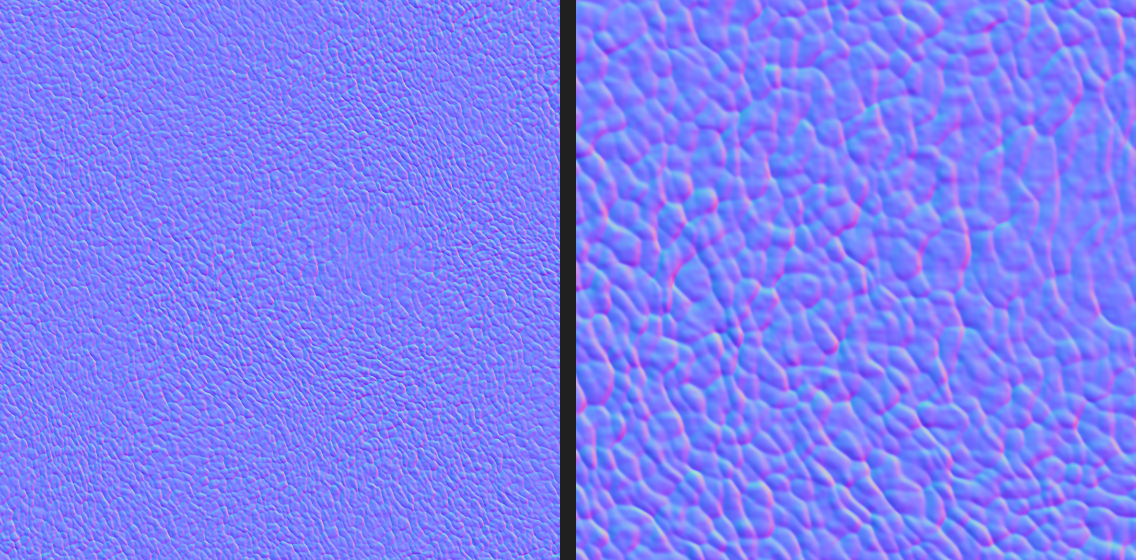
Left: the whole. Right: its middle third, enlarged.
This texture map is drawn by a WebGL 2 fragment shader. Its source:

```glsl
#version 300 es
precision highp float;
// Tangent-space normal map of fine leather: small tilted grains and slanted creases.

uniform vec2 u_resolution;
out vec4 fragColor;

const vec2 GRAIN_COUNT = vec2(114.0, 88.0);   // grains across and along the slant
const vec2 CREASE_COUNT = vec2(105.0, 42.0);  // longer wrinkles, same axes
const float PORE_COUNT = 210.0;               // finest roughness
const float SLANT = 0.45;                     // lean of the grain, radians
const float WARP_SCALE = 4.5;                 // slow drift of the grain direction
const float WARP_AMOUNT = 0.055;
const float WOBBLE_SCALE = 48.0;              // irregular grain outlines
const float WOBBLE_AMOUNT = 0.007;
const float GRAIN_SHARPNESS = 5.5;
const vec2 GRAIN_TILT = vec2(0.12, 0.025);    // each grain rises toward one side
const float GRAIN_DOME = 0.26;
const float GRAIN_STEP = 0.22;                // height differences between grains
const float CREASE_DEPTH = 0.055;
const float PORE_DEPTH = 0.08;
const float RELIEF_SCALE = 110.0;             // canvas widths to height units
const float SAMPLE_STEP = 0.0022;

vec3 hash3(vec2 p) {
    vec3 q = fract(p.xyx * vec3(0.1031, 0.1030, 0.0973));
    q += dot(q, q.yxz + 33.33);
    return fract((q.xxy + q.yzz) * q.zyx);
}

// Two independent channels of smooth noise
vec2 valueNoise(vec2 p) {
    vec2 cell = floor(p);
    vec2 f = fract(p);
    f = f * f * f * (f * (f * 6.0 - 15.0) + 10.0);
    vec2 low = mix(hash3(cell).xy, hash3(cell + vec2(1, 0)).xy, f.x);
    vec2 high = mix(hash3(cell + vec2(0, 1)).xy, hash3(cell + vec2(1, 1)).xy, f.x);
    return mix(low, high, f.y);
}

// Soft Voronoi blend of tilted, domed grains
float grainHeight(vec2 p) {
    vec2 cell = floor(p);
    float heightSum = 0.0;
    float weightSum = 0.0;
    for (int y = -1; y <= 1; y++) {
        for (int x = -1; x <= 1; x++) {
            vec2 neighbour = cell + vec2(x, y);
            vec3 rnd = hash3(neighbour + 71.0);
            vec2 offset = p - neighbour - 0.05 - 0.9 * rnd.xy;
            float dist2 = dot(offset, offset);
            float weight = exp(-GRAIN_SHARPNESS * dist2);
            float height = dot(offset, GRAIN_TILT) - GRAIN_DOME * dist2
                         + GRAIN_STEP * (rnd.z - 0.5);
            heightSum += weight * height;
            weightSum += weight;
        }
    }
    return heightSum / weightSum;
}

float leatherHeight(vec2 p) {
    // Bend the grain slowly over the hide, and wobble it locally
    vec2 bent = p + WARP_AMOUNT * (valueNoise(p * WARP_SCALE + 13.0) - 0.5)
                  + WOBBLE_AMOUNT * (valueNoise(p * WOBBLE_SCALE + 29.0) - 0.5);

    // Axes across and along the slanted grain
    vec2 across = vec2(cos(SLANT), sin(SLANT));
    vec2 along = vec2(sin(SLANT), -cos(SLANT));
    vec2 q = vec2(dot(bent, across), dot(bent, along)) + 3.0;

    float crease = valueNoise(q * CREASE_COUNT).x;
    float pores = valueNoise(p * PORE_COUNT + 19.0).x;
    return grainHeight(q * GRAIN_COUNT) + CREASE_DEPTH * crease + PORE_DEPTH * pores;
}

void main() {
    vec2 uv = gl_FragCoord.xy / min(u_resolution.x, u_resolution.y);

    // Slope by central differences
    vec2 h = vec2(0.5 * SAMPLE_STEP, 0.0);
    vec2 slope = vec2(leatherHeight(uv + h.xy) - leatherHeight(uv - h.xy),
                      leatherHeight(uv + h.yx) - leatherHeight(uv - h.yx));
    slope /= SAMPLE_STEP * RELIEF_SCALE;

    // Smoother and rougher patches of hide
    float patchRelief = mix(0.75, 1.25, valueNoise(uv * 6.0 + 5.0).x);
    vec3 normal = normalize(vec3(-slope * patchRelief, 1.0));
    fragColor = vec4(normal * 0.5 + 0.5, 1.0);
}
```
